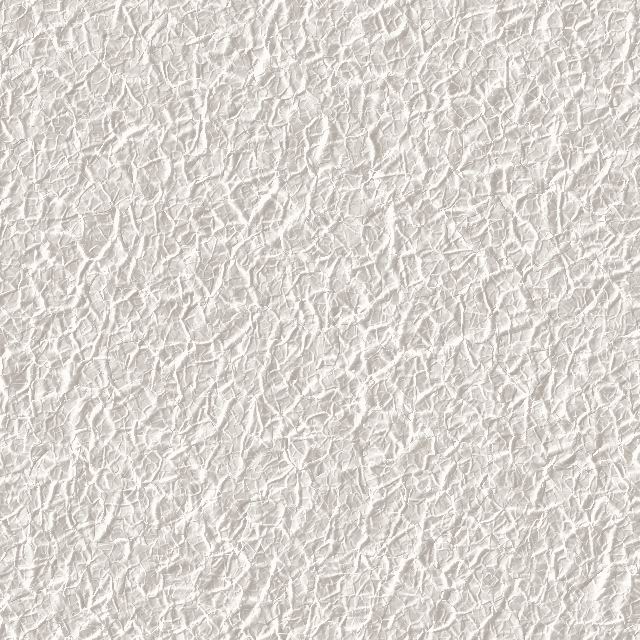
Write a WebGL 2 fragment shader that draws this texture.

```glsl
#version 300 es
precision highp float;
// Crumpled ivory paper: a fine net of raised creases around flat facets in raking light.

uniform vec2 u_resolution;
out vec4 fragColor;

vec2 hash2(vec2 p) {
    vec3 q = fract(p.xyx * vec3(0.1031, 0.1030, 0.0973));
    q += dot(q, q.yzx + 33.33);
    return fract((q.xx + q.yz) * q.zy);
}

// Layered sines bend the straight cell borders a little.
vec2 warp(vec2 p) {
    vec2 w = 0.16 * sin(p.yx * 1.3 + vec2(0.4, 2.1));
    w += 0.06 * sin(p.yx * 3.7 + p * 1.3 + vec2(3.7, 1.2));
    w += 0.02 * sin(p.yx * 9.1 - p * 2.9 + vec2(1.9, 5.3));
    return p + w;
}

// One layer of creased cells: surface height and raised fold, in units of its cell size.
vec2 creases(vec2 p) {
    vec2 cell = floor(p);
    vec2 nearId = cell, nextId = cell;
    vec2 nearPoint = p, nextPoint = p;
    float nearDist = 1e3, nextDist = 1e3;
    for (int y = -1; y <= 1; y++) {
        for (int x = -1; x <= 1; x++) {
            vec2 id = cell + vec2(x, y);
            vec2 point = id + hash2(id);
            float dist = dot(point - p, point - p);
            if (dist < nearDist) {
                nextDist = nearDist;
                nextPoint = nearPoint;
                nextId = nearId;
                nearDist = dist;
                nearPoint = point;
                nearId = id;
            } else if (dist < nextDist) {
                nextDist = dist;
                nextPoint = point;
                nextId = id;
            }
        }
    }
    float border = (nextDist - nearDist) / (2.0 * max(length(nextPoint - nearPoint), 0.05));

    // Each border has its own fold height and width.
    vec2 fold = hash2(nearId + nextId + 71.0);
    float width = mix(0.06, 0.16, fold.y);
    float ridge = mix(0.02, 0.20, fold.x) * exp(-border * border / (width * width));

    // Each cell is a flat facet with its own tilt.
    vec2 tilt = 0.5 * (hash2(nearId + 19.0) - 0.5);
    float facet = dot(tilt, p - nearPoint) * smoothstep(0.0, 0.2, border);
    return vec2(ridge + facet, ridge);
}

// Layers from broad folds down to fine wrinkles: summed height and fold strength.
vec2 paper(vec2 p) {
    vec2 sum = vec2(0.0);
    float scale = 16.0;
    for (int i = 0; i < 4; i++) {
        float weight = i == 0 ? 0.6 : 1.15 - 0.2 * float(i);
        vec2 layer = creases(warp(p * scale) + 40.0 + 17.0 * float(i));
        sum += weight * layer * vec2(1.0 / scale, 1.0);
        p = mat2(0.8, 0.6, -0.6, 0.8) * p;
        scale *= 1.77;
    }
    return sum;
}

void main() {
    vec2 p = gl_FragCoord.xy / min(u_resolution.x, u_resolution.y);

    // Slope along the light, which comes from the left and a little above.
    vec2 span = 0.0009 * vec2(0.93, -0.37);
    vec2 ahead = paper(p + span);
    vec2 behind = paper(p - span);
    float slope = (ahead.x - behind.x) / 0.0018;
    float fold = 0.5 * (ahead.y + behind.y);

    // Slopes facing the light and raised folds turn white.
    float light = 0.46 + 0.46 * tanh(1.25 * slope) + 1.35 * fold;

    // Faint fibre grain.
    light += 0.02 * sin(p.x * 730.0 + 3.0 * sin(p.y * 410.0)) * sin(p.y * 690.0 + 3.0 * sin(p.x * 370.0));

    vec3 shadow = vec3(0.66, 0.63, 0.60);
    vec3 ivory = vec3(0.995, 0.985, 0.965);
    fragColor = vec4(mix(shadow, ivory, clamp(light, 0.0, 1.0)), 1.0);
}
```
